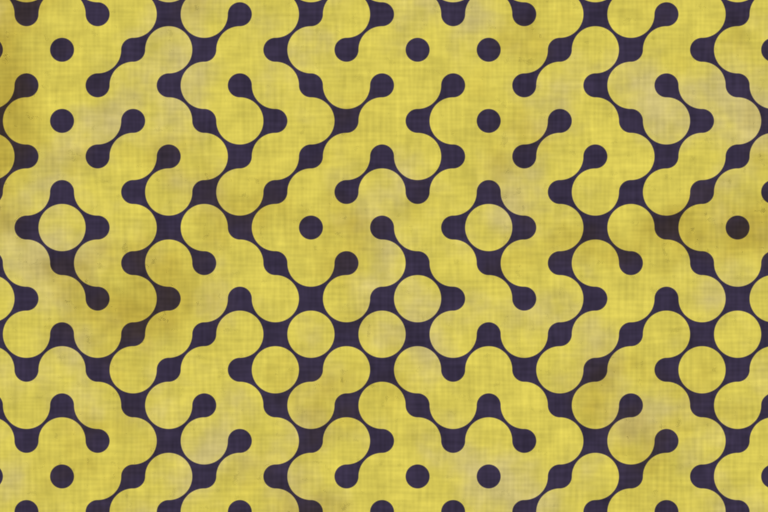
This pattern is drawn by a Shadertoy shader. Its source:

```glsl
// Two-tone Truchet pattern: big yellow discs and small dark discs alternate on a
// square lattice, and each cell joins one diagonal pair. The layout repeats every
// 12 cells; stains, mottling and a woven grain from gradient noise lie over it all.

float hash(vec2 cell) {
    uvec2 q = uvec2(ivec2(cell)) * uvec2(73856093u, 19349663u);
    uint h = q.x ^ (q.y + 9781u);
    h = (h ^ (h >> 15)) * 2246822519u;
    h = (h ^ (h >> 13)) * 3266489917u;
    h ^= h >> 16;
    return float(h >> 8) / 16777216.0;
}

float cornerGradient(vec2 cell, vec2 offset) {
    float angle = 6.2832 * hash(cell);
    return dot(vec2(cos(angle), sin(angle)), offset);
}

float gradientNoise(vec2 p) {
    vec2 i = floor(p), f = p - i;
    vec2 u = f * f * f * (f * (f * 6.0 - 15.0) + 10.0);
    vec2 e = vec2(0.0, 1.0);
    return mix(
        mix(cornerGradient(i, f), cornerGradient(i + e.yx, f - e.yx), u.x),
        mix(cornerGradient(i + e, f - e), cornerGradient(i + 1.0, f - 1.0), u.x), u.y);
}

float fbm(vec2 p) {
    float sum = 0.0, amplitude = 0.6;
    for (int octave = 0; octave < 5; octave++) {
        sum += amplitude * gradientNoise(p);
        p = mat2(1.6, 1.2, -1.2, 1.6) * p + vec2(40.0, 17.0);
        amplitude *= 0.55;
    }
    return sum;
}

// Signed distance in cells, positive inside the dark shape.
float truchetDistance(vec2 p) {
    vec2 cell = floor(p), f = p - cell;

    // Mirror odd cells so yellow discs always sit at (0,0) and (1,1).
    if (mod(cell.x + cell.y, 2.0) > 0.5) f.x = 1.0 - f.x;
    float toYellow = min(length(f), length(f - 1.0));
    float toDark = min(length(f - vec2(1.0, 0.0)), length(f - vec2(0.0, 1.0)));

    bool joinsDark = hash(mod(cell, 12.0) + 31.0) < 0.5;
    return joinsDark ? toYellow - 2.0 / 3.0 : 1.0 / 3.0 - toDark;
}

void mainImage(out vec4 fragColor, in vec2 fragCoord) {
    vec2 uv = fragCoord / iResolution.y;
    vec2 lattice = uv * 14.4 + vec2(0.255, 0.0);

    // Wear spans the whole canvas and ignores the repeat.
    vec2 wearPos = uv + 8.0;
    float leftEdge = 1.0 - smoothstep(0.0, 0.5, uv.x);
    float stain = smoothstep(0.0, 0.55, fbm(wearPos * 3.2) + 0.12 * leftEdge);
    float fading = smoothstep(-0.1, 0.45, fbm(wearPos * 4.5 + 60.0));
    float mottle = fbm(wearPos * 17.0);
    float speckle = smoothstep(0.22, 0.5, fbm(wearPos * 38.0)) * (0.3 + stain);
    float weave = gradientNoise(wearPos * vec2(16.0, 150.0))
                + gradientNoise(wearPos * vec2(150.0, 16.0));

    // Yellow ground, paler where faded and ochre where stained.
    vec3 ground = mix(vec3(0.84, 0.78, 0.34), vec3(0.80, 0.74, 0.47), fading);
    ground = mix(ground, vec3(0.63, 0.53, 0.18), 0.55 * stain);
    ground *= 1.0 + 0.13 * mottle + 0.06 * weave - 0.16 * speckle;

    // Violet ink, browned by the same stains.
    vec3 ink = mix(vec3(0.22, 0.19, 0.27), vec3(0.23, 0.185, 0.145), 0.8 * stain);
    ink *= 1.0 + 0.22 * mottle + 0.12 * weave;

    float edge = max(14.4 / iResolution.y, 0.03);
    float inkMask = smoothstep(-edge, edge, truchetDistance(lattice));
    fragColor = vec4(mix(ground, ink, inkMask), 1.0);
}
```
